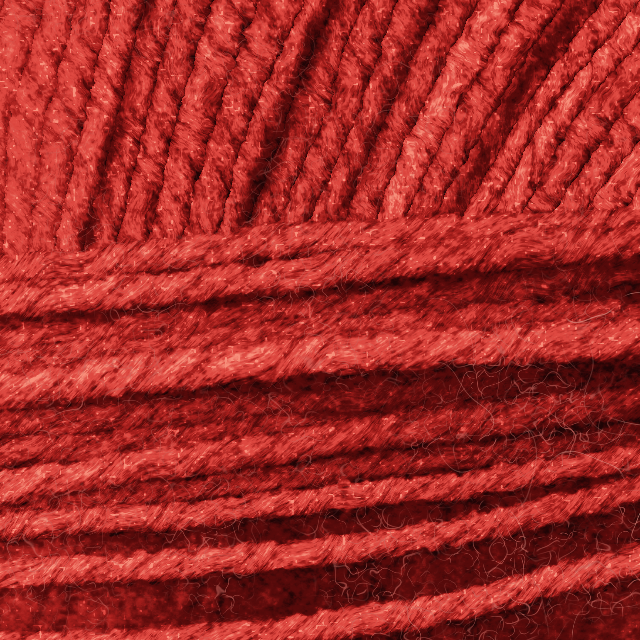
This texture is drawn by a WebGL 1 fragment shader. Its source:

```glsl
precision highp float;
uniform vec2 u_resolution;

float hash(vec2 p) {
  vec3 q = fract(p.xyx * vec3(0.1031, 0.1030, 0.0973));
  q += dot(q, q.yzx + 33.33);
  return fract((q.x + q.y) * q.z);
}
float noise(vec2 p) {
  vec2 i = floor(p), f = fract(p);
  f = f * f * (3.0 - 2.0 * f);
  return mix(mix(hash(i), hash(i + vec2(1, 0)), f.x),
             mix(hash(i + vec2(0, 1)), hash(i + vec2(1, 1)), f.x), f.y);
}
float fbm(vec2 p) {
  float sum = 0.0, amp = 0.5;
  for (int i = 0; i < 4; i++) {
    sum += amp * noise(p);
    p = p * 2.03 + 17.1;
    amp *= 0.5;
  }
  return sum;
}
vec3 woolColor(float t) {
  vec3 c = mix(vec3(0.12, 0.015, 0.02), vec3(0.34, 0.04, 0.04), smoothstep(0.0, 0.25, t));
  c = mix(c, vec3(0.66, 0.12, 0.11), smoothstep(0.24, 0.55, t));
  c = mix(c, vec3(0.87, 0.28, 0.25), smoothstep(0.50, 0.74, t));
  return mix(c, vec3(0.97, 0.56, 0.48), smoothstep(0.74, 1.06, t));
}
// Twisted yarn: q.x runs along it, q.y spans -1 to 1 across it
float yarnTone(vec2 q, float seed) {
  float body = sqrt(max(0.0, 1.0 - q.y * q.y));
  float wander = noise(vec2(q.x * 0.4, seed)) * 0.9;
  float phase = q.x * 0.37 - q.y * 0.55 + wander + seed * 0.37;
  float along = q.x * 0.8 + q.y * 0.5;
  float ply = sqrt(abs(sin(3.14159 * phase)));
  float fibre = noise(vec2(phase * 11.0, along * 1.8 + seed * 9.0));
  float fine = noise(vec2(phase * 27.0, along * 5.0 + seed * 5.0));
  return 0.10 + 0.36 * body + 0.23 * ply + 0.12 * q.y + 0.26 * (fibre - 0.5) + 0.24 * (fine - 0.5);
}
// heights: centre line at the left, middle and right; gain: left and right brightness
void layStrand(inout float tone, vec2 p, vec3 heights, float halfWidth, vec2 gain, float seed) {
  float x = p.x;
  float centre = heights.x * (1.0 - x) * (1.0 - 2.0 * x)
               + heights.y * 4.0 * x * (1.0 - x) + heights.z * x * (2.0 * x - 1.0);
  centre += (noise(vec2(x * 7.0, seed * 3.7)) - 0.5) * 0.012;
  float v = (p.y - centre) / halfWidth;
  float rough = (fbm(vec2(x * 50.0, p.y * 80.0 + seed)) - 0.47) * 1.1;
  tone *= 1.0 - 0.4 * smoothstep(-2.0, -0.8, v + rough) * step(v, 0.0);
  float cover = 1.0 - smoothstep(0.75, 1.12, abs(v) + rough);
  tone = mix(tone, yarnTone(vec2(x / halfWidth, v), seed) * mix(gain.x, gain.y, x), cover);
}
float gap(float s, float centre, float width) {
  float d = (s - centre) / width;
  return exp(-d * d);
}
// Leaning upright strands behind the wrapped band
float uprightTone(vec2 p) {
  float s = p.x - (0.12 + 0.5 * p.x) * (p.y - 0.62), width = 0.047;
  s += (noise(vec2(s * 9.0, p.y * 5.0)) - 0.5) * 0.03 + (fbm(p * 60.0) - 0.47) * 0.012;
  float id = floor(s / width), v = fract(s / width) * 2.0 - 1.0;
  float tone = yarnTone(vec2(p.y * 2.0 / width, -v), id + 3.0) * (0.95 + 0.25 * hash(vec2(id, 4.0)));
  tone = mix(tone, 0.68 + 0.4 * (fbm(p * 45.0) - 0.47), 0.5 * (1.0 - smoothstep(0.0, 0.25, p.x)));
  float dark = 0.6 * gap(s, 0.145, 0.016) + 0.9 * gap(s, 0.37, 0.022)
             + 0.6 * gap(s, 0.51, 0.014) + 0.8 * gap(s, 0.68, 0.020);
  return tone * (1.0 - dark * (0.5 + 0.5 * noise(p * 14.0)));
}
// Curled loose hairs, one arc per cell
float hairs(vec2 p, float scale, float thickness, float seed) {
  vec2 bend = vec2(noise(p * scale * 1.3 + seed), noise(p * scale * 1.3 - seed)) - 0.5;
  vec2 g = p * scale + bend * 0.7, cell = floor(g);
  float sum = 0.0;
  for (int j = -1; j <= 1; j++) {
    for (int i = -1; i <= 1; i++) {
      vec2 id = cell + vec2(float(i), float(j));
      float turn = 6.28318 * hash(id + seed), radius = 0.25 + 0.7 * hash(id + seed + 31.0);
      vec2 axis = vec2(cos(turn), sin(turn)), d = g - id - 0.5 + axis * radius * 0.8;
      float reach = smoothstep(0.3, 0.75, dot(normalize(d + 0.0001), axis));
      float line = 1.0 - smoothstep(0.0, thickness * scale, abs(length(d) - radius));
      sum += line * reach * hash(id + seed + 57.0);
    }
  }
  return min(sum, 1.0);
}
void main() {
  vec2 p = gl_FragCoord.xy / u_resolution;
  // Shadowed core under the band
  float tone = 0.08 + 0.34 * fbm(vec2(p.x * 45.0 - p.y * 12.0, p.y * 14.0));
  tone += 0.24 * (1.0 - smoothstep(0.0, 0.45, p.x)) + 0.1 * smoothstep(0.85, 1.0, p.x) * step(p.y, 0.15);
  float edge = mix(0.585, 0.664, smoothstep(-0.1, 0.8, p.x)) + 0.03 * (fbm(p * 50.0) - 0.47);
  tone = mix(tone, uprightTone(p), smoothstep(-0.012, 0.006, p.y - edge));
  // Dim strands first, bright strands over them
  layStrand(tone, p, vec3(0.460, 0.515, 0.577), 0.027, vec2(0.98, 0.52), 1.0);
  layStrand(tone, p, vec3(0.430, 0.480, 0.510), 0.026, vec2(1.00, 0.75), 2.0);
  layStrand(tone, p, vec3(0.335, 0.365, 0.400), 0.026, vec2(0.95, 0.20), 3.0);
  layStrand(tone, p, vec3(0.290, 0.330, 0.365), 0.024, vec2(0.95, 0.35), 4.0);
  layStrand(tone, p, vec3(0.206, 0.258, 0.316), 0.021, vec2(0.98, 0.55), 5.0);
  layStrand(tone, p, vec3(0.573, 0.625, 0.647), 0.028, vec2(1.12, 0.95), 6.0);
  layStrand(tone, p, vec3(0.528, 0.577, 0.622), 0.029, vec2(1.18, 0.90), 7.0);
  layStrand(tone, p, vec3(0.390, 0.443, 0.470), 0.034, vec2(1.22, 1.05), 8.0);
  layStrand(tone, p, vec3(0.241, 0.310, 0.375), 0.028, vec2(1.24, 0.60), 9.0);
  layStrand(tone, p, vec3(0.180, 0.215, 0.290), 0.023, vec2(1.12, 0.98), 10.0);
  layStrand(tone, p, vec3(0.104, 0.141, 0.232), 0.025, vec2(1.20, 0.98), 11.0);
  layStrand(tone, p, vec3(-0.010, 0.021, 0.125), 0.027, vec2(1.10, 1.12), 12.0);
  // Surface grain and glints
  tone += 0.38 * (fbm(p * vec2(110.0, 140.0)) - 0.47);
  tone += 0.4 * smoothstep(0.8, 1.0, noise(p * vec2(190.0, 220.0))) * smoothstep(0.2, 0.6, tone);
  vec3 color = woolColor(tone);
  // Loose fuzz, thickest at the lower right
  float band = 1.0 - smoothstep(0.58, 0.70, p.y);
  float density = mix(0.42, 0.55 + 0.2 * p.x, band) * smoothstep(0.25, 0.6, fbm(p * 9.0));
  float fuzz = hairs(p, 24.0, 0.0017, 3.0) + hairs(p + 0.37, 37.0, 0.0015, 80.0)
             + hairs(p + 0.71, 52.0, 0.0014, 190.0);
  color = mix(color, vec3(0.78, 0.40, 0.37), min(fuzz, 1.0) * density);
  float stray = hairs(p, 9.0, 0.0016, 140.0) * band * smoothstep(0.5, 0.95, p.x);
  color = mix(color, vec3(0.88, 0.60, 0.55), stray * 0.7);
  gl_FragColor = vec4(color, 1.0);
}
```
